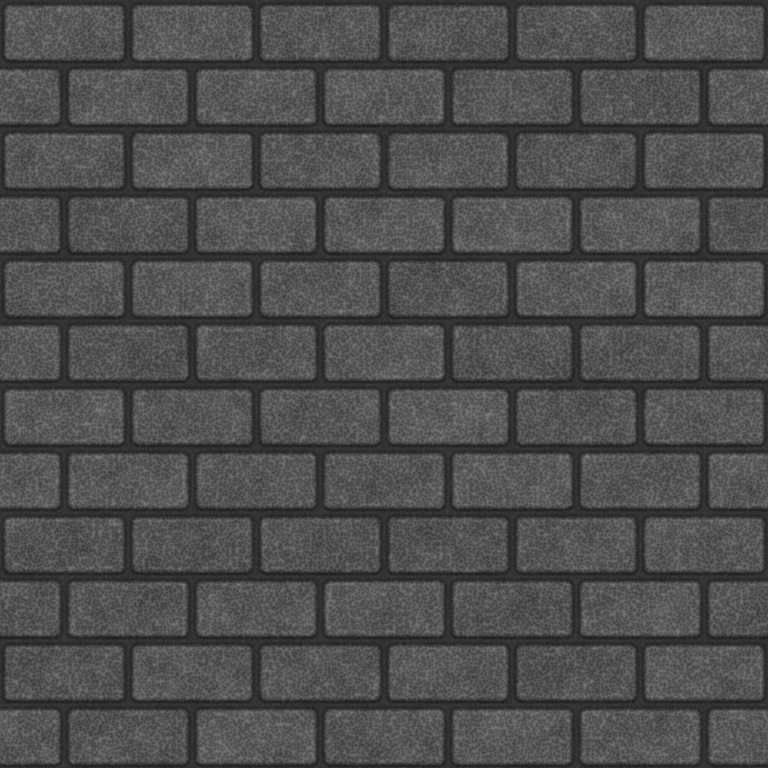
A three.js fragment shader for this texture:

```glsl
varying vec2 vUv;

vec2 hash2(vec2 p) {
  return fract(sin(vec2(dot(p, vec2(12.99, 78.23)), dot(p, vec2(39.35, 11.14)))) * 4375.85);
}

// Distance to the nearest scattered point, wrapping after count cells
float cellular(vec2 uv, float count) {
  vec2 cell = floor(uv * count);
  vec2 local = fract(uv * count);
  float nearest = 2.0;
  for (int y = -1; y <= 1; y++) {
    for (int x = -1; x <= 1; x++) {
      vec2 neighbour = vec2(float(x), float(y));
      vec2 point = neighbour + hash2(mod(cell + neighbour, count));
      nearest = min(nearest, length(point - local));
    }
  }
  return nearest;
}

// Soft stains from sines with whole frequencies
float stains(vec2 uv, float phase) {
  float sum = 0.0;
  for (int i = 1; i <= 14; i++) {
    float n = float(i);
    float angle = n * 2.4;
    vec2 wave = floor(vec2(cos(angle), sin(angle)) * (5.0 + n * 3.0) + 0.5);
    sum += sin(6.2831853 * dot(wave, uv) + phase * n + 1.5 * sin(n * 4.1 + phase)) / sqrt(n + 2.0);
  }
  return sum;
}

float roundedBox(vec2 p, vec2 halfSize, float radius) {
  vec2 q = abs(p) - halfSize + radius;
  return length(max(q, 0.0)) + min(max(q.x, q.y), 0.0) - radius;
}

void main() {
  // Running bond: 6 bricks across, 12 courses, alternate courses shifted by half
  vec2 grid = vUv * vec2(6.0, 12.0);
  float course = floor(grid.y);
  grid.x += 0.5 * (1.0 - mod(course, 2.0));
  vec2 brickId = mod(floor(grid), vec2(6.0, 12.0));
  vec2 p = (fract(grid) - 0.5) * vec2(2.0, 1.0) + vec2(-0.005, 0.012);
  vec2 variation = hash2(brickId + 3.0);

  float edge = roundedBox(p, vec2(0.95, 0.445), 0.11);
  float brickMask = 1.0 - smoothstep(-0.035, 0.018, edge);
  float lower = smoothstep(-0.36, -0.45, p.y);
  float upper = smoothstep(0.34, 0.42, p.y);

  // Grain and stains
  float grain = cellular(vUv, 230.0) - 0.45;
  float coarse = cellular(vUv + 0.37, 110.0) - 0.45;
  float stain = stains(vUv, variation.x * 6.28);

  // Brick face with a worn, bevelled rim
  float brick = 0.345 + (variation.y - 0.5) * 0.035;
  brick += stain * 0.014 + grain * 0.17 + coarse * 0.06;
  float rim = smoothstep(-0.13, -0.07, edge) * (1.0 - smoothstep(-0.06, -0.02, edge));
  brick += rim * (0.018 + 0.025 * upper - 0.045 * lower);
  brick *= 1.0 - 0.3 * smoothstep(-0.07, 0.0, edge);

  // Mortar with contact shadow, deeper under each brick
  float contact = 1.0 - smoothstep(0.005, 0.05, edge);
  float mortar = 0.205 + grain * 0.05 + stain * 0.004;
  mortar -= contact * (0.045 + 0.03 * lower);

  gl_FragColor = vec4(vec3(mix(mortar, brick, brickMask)), 1.0);
}
```
